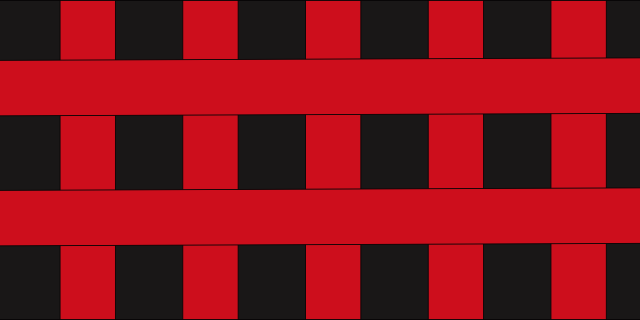
This pattern is drawn by a Shadertoy shader. Its source:

```glsl
// Flat red lattice: upright bars behind two slightly tilted rails on charcoal.

// Lengths are fractions of the canvas height.
const vec3 RED = vec3(0.804, 0.055, 0.110);
const vec3 CHARCOAL = vec3(0.098, 0.092, 0.092);
const vec3 OUTLINE = vec3(0.025, 0.015, 0.018);

const float BAR_PERIOD = 0.3835;
const float BAR_CENTER = 0.2742;
const float BAR_HALF_WIDTH = 0.0865;

const float RAIL_PERIOD = 0.4063;
const float RAIL_CENTER = 0.3184;
const float RAIL_HALF_WIDTH = 0.0867;
const float RAIL_LAST = 1.0;      // index of the top rail
const float RAIL_SLOPE = 0.0039;

const float LINE_HALF_WIDTH = 0.0014;

// Antialiased coverage of the region where the distance is negative.
float coverage(float dist, float pixel) {
    return clamp(0.5 - dist / pixel, 0.0, 1.0);
}

// Coverage of a thin line centred on the zero of the distance.
float lineCoverage(float dist, float pixel) {
    return coverage(dist - LINE_HALF_WIDTH, pixel)
         - coverage(dist + LINE_HALF_WIDTH, pixel);
}

// Paints an outlined red strip over the base colour.
vec3 paintStrip(vec3 base, float dist, float pixel) {
    vec3 filled = mix(base, RED, coverage(dist, pixel));
    return mix(filled, OUTLINE, lineCoverage(dist, pixel));
}

float barDistance(float x) {
    float offset = x - BAR_CENTER;
    offset -= BAR_PERIOD * round(offset / BAR_PERIOD);
    return abs(offset) - BAR_HALF_WIDTH;
}

float railDistance(vec2 p) {
    float offset = p.y - RAIL_CENTER - RAIL_SLOPE * p.x;
    float index = clamp(round(offset / RAIL_PERIOD), 0.0, RAIL_LAST);
    return abs(offset - RAIL_PERIOD * index) - RAIL_HALF_WIDTH;
}

void mainImage(out vec4 fragColor, in vec2 fragCoord) {
    float pixel = 1.0 / iResolution.y;
    vec2 p = fragCoord * pixel;

    // Bars first, then the rails that cross over them
    vec3 color = paintStrip(CHARCOAL, barDistance(p.x), pixel);
    color = paintStrip(color, railDistance(p), pixel);

    // Hairline along the top and bottom of the canvas
    float borderDistance = min(p.y, 1.0 - p.y) - LINE_HALF_WIDTH;
    color = mix(color, OUTLINE, lineCoverage(borderDistance, pixel));

    fragColor = vec4(color, 1.0);
}
```
